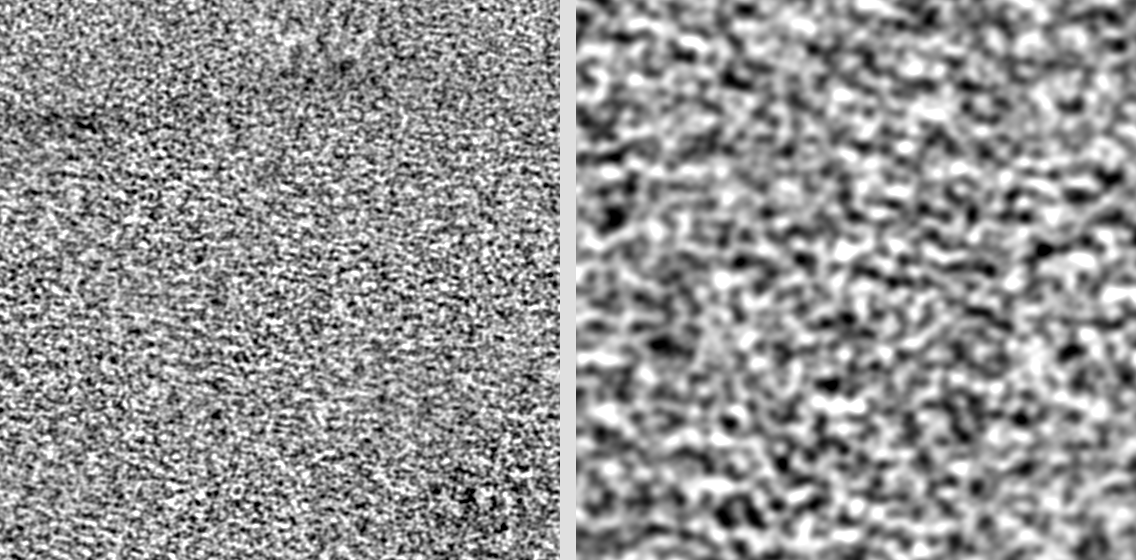
Left, the full canvas; right, a detail of the centre.
A Shadertoy shader for this texture:

```glsl
// Grey grainy weave: fine speckle, near-horizontal streaks and a few dark worn patches.

const float MEAN_GREY = 0.585;
const float GRAIN_CONTRAST = 0.60;
const float STREAK_CONTRAST = 0.50;

// Random unit vector for a lattice cell, from an integer hash
vec2 cellGradient(vec2 cell, uint seed) {
    uvec2 c = uvec2(ivec2(cell) + 4096);
    uint h = c.x * 1597334677u ^ c.y * 3812015801u ^ seed * 2798796415u;
    h = (h ^ (h >> 16)) * 2146121005u;
    h = (h ^ (h >> 15)) * 2221713035u;
    h ^= h >> 16;
    float angle = float(h & 65535u) / 65536.0 * 6.28318;
    return vec2(cos(angle), sin(angle));
}

float gradientNoise(vec2 p, uint seed) {
    vec2 cell = floor(p);
    vec2 f = p - cell;
    vec2 w = f * f * f * (f * (f * 6.0 - 15.0) + 10.0);
    vec2 e = vec2(1.0, 0.0);
    float a = dot(cellGradient(cell, seed), f);
    float b = dot(cellGradient(cell + e.xy, seed), f - e.xy);
    float c = dot(cellGradient(cell + e.yx, seed), f - e.yx);
    float d = dot(cellGradient(cell + e.xx, seed), f - e.xx);
    return mix(mix(a, b, w.x), mix(c, d, w.x), w.y);
}

vec2 rotate(vec2 p, float angle) {
    float c = cos(angle), s = sin(angle);
    return vec2(c * p.x - s * p.y, s * p.x + c * p.y);
}

// Soft elliptical mask
float patchMask(vec2 p, vec2 center, vec2 radius) {
    vec2 q = (p - center) / radius;
    return exp(-dot(q, q));
}

// Two rotated layers hide the lattice of each other
float grain(vec2 p) {
    float coarse = gradientNoise(rotate(p, 0.35) * vec2(82.0, 98.0), 1u);
    float fine = gradientNoise(rotate(p, -0.5) * vec2(108.0, 122.0), 2u);
    return coarse + 0.75 * fine;
}

// Threads that sag to the right and level out
float streaks(vec2 p) {
    p.y += 0.14 * p.x - 0.06 * p.x * p.x + 0.006 * gradientNoise(p * 7.0, 3u);
    float longThreads = gradientNoise(p * vec2(27.0, 76.0), 4u);
    float shortThreads = gradientNoise(rotate(p, 0.06) * vec2(48.0, 98.0), 5u);
    return longThreads + 0.8 * shortThreads;
}

// Dark core with a faint ring around it
float ringedSpot(vec2 p, vec2 center, float spacing) {
    float r = length(p - center);
    return cos(r * 6.28318 / spacing) * exp(-r * r / (2.0 * spacing * spacing));
}

void mainImage(out vec4 fragColor, in vec2 fragCoord) {
    vec2 p = fragCoord / iResolution.xy;

    // Regions of wear
    float topWear = patchMask(p, vec2(0.58, 0.91), vec2(0.19, 0.12));
    float topBand = patchMask(p, vec2(0.60, 0.86), vec2(0.19, 0.045));
    float leftBand = patchMask(p, vec2(0.10, 0.78), vec2(0.15, 0.022));
    float midBand = patchMask(p, vec2(0.35, 0.80), vec2(0.07, 0.025));
    float cornerWear = patchMask(p, vec2(0.85, 0.10), vec2(0.13, 0.11));
    float wear = clamp(topWear + cornerWear, 0.0, 1.0);

    // Speckle everywhere, streaks strongest below the top
    float threadAmount = mix(1.0, 0.55, smoothstep(0.65, 0.9, p.y)) * (1.0 - 0.5 * wear);
    float unevenness = 1.0 + 0.5 * gradientNoise(p * 5.0, 6u);
    float grey = MEAN_GREY;
    grey += GRAIN_CONTRAST * unevenness * grain(p);
    grey += STREAK_CONTRAST * threadAmount * streaks(p);

    // Broad mottling and larger curls in the worn parts
    grey += 0.10 * gradientNoise(p * vec2(9.0, 13.0), 7u);
    vec2 curl = p + 0.012 * vec2(gradientNoise(p * 22.0, 8u), gradientNoise(p * 22.0, 9u));
    grey += 0.60 * wear * gradientNoise(curl * vec2(46.0, 36.0), 10u);

    // Darkening
    grey -= 0.12 * topBand + 0.24 * leftBand + 0.13 * midBand + 0.13 * cornerWear;
    grey -= 0.26 * ringedSpot(p, vec2(0.885, 0.10), 0.048);
    grey += 0.10 * patchMask(p, vec2(0.47, 0.93), vec2(0.06, 0.05));

    fragColor = vec4(vec3(clamp(grey, 0.0, 1.0)), 1.0);
}
```
